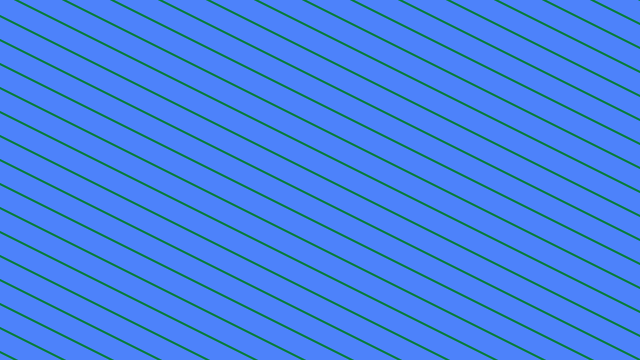
Write a Shadertoy shader that draws this pattern.

```glsl
// Thin green diagonal lines, evenly spaced on a flat blue ground.

#define GROUND_COLOR vec3(0.302, 0.510, 0.980)
#define LINE_COLOR   vec3(0.020, 0.490, 0.200)
#define LINES_DOWN   15.0            // line periods along the canvas height
#define LINE_NORMAL  vec2(1.0, 2.0)  // lines fall 1 for every 2 across
#define LINE_PHASE   (1.0 / 3.0)     // offset from the lower left, in periods
#define LINE_WIDTH   0.0056          // in canvas heights

// Distance to the nearest line centre, in canvas heights.
float lineDistance(vec2 point) {
    vec2 normal = normalize(LINE_NORMAL);
    float spacing = normal.y / LINES_DOWN;
    float cell = dot(point, normal) / spacing - LINE_PHASE;
    return abs(fract(cell + 0.5) - 0.5) * spacing;
}

void mainImage(out vec4 fragColor, in vec2 fragCoord) {
    vec2 point = fragCoord / iResolution.y;
    float pixel = 1.0 / iResolution.y;

    // Edge coverage over one pixel
    float edge = lineDistance(point) - 0.5 * LINE_WIDTH;
    float coverage = clamp(0.5 - edge / pixel, 0.0, 1.0);

    fragColor = vec4(mix(GROUND_COLOR, LINE_COLOR, coverage), 1.0);
}
```
